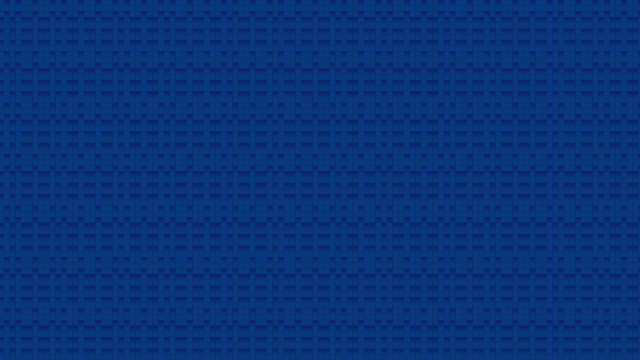
Give the GLSL for this pattern, as a Shadertoy shader.

```glsl
// Deep blue woven grid: small square tiles, some shaded from their top edge in a repeating weave.
#define ROWS 63.0          // tiles down the canvas
#define SHIFT_X 0.7        // horizontal offset of the grid, in tiles
#define PERIOD vec2(19.0, 9.0)  // tiles in one weave repeat
#define LINE_HALF 0.06     // half width of a grid line, in tiles
#define LIGHT_BLUE vec3(0.035, 0.222, 0.515)
#define TEAL_BLUE vec3(0.035, 0.222, 0.470)
#define SHADE_BLUE vec3(0.040, 0.135, 0.435)
#define LINE_BLUE vec3(0.040, 0.165, 0.420)
#define SEAM_BLUE vec3(0.035, 0.170, 0.550)

// Uneven run of single and double columns, 12 chosen out of every 19.
float columnWeave(float column) {
    return step(mod(column * 12.0, PERIOD.x), 11.5);
}

// Every other row is shaded; the last two shaded rows swap their columns.
float tileShade(vec2 tile) {
    float row = mod(tile.y, PERIOD.y);
    float shadedRow = 1.0 - step(0.5, mod(row, 2.0));
    float swapped = step(5.5, row);
    return shadedRow * abs(columnWeave(tile.x) - swapped);
}

// Antialiased line at a distance from its axis.
float lineMask(float dist, float halfWidth, float pixel) {
    return 1.0 - smoothstep(halfWidth - 0.5 * pixel, halfWidth + 0.5 * pixel, dist);
}

void mainImage(out vec4 fragColor, in vec2 fragCoord) {
    // Tile coordinates run right and down, starting at a weave repeat.
    float pixel = ROWS / iResolution.y;
    vec2 grid = vec2(fragCoord.x, iResolution.y - fragCoord.y) * pixel;
    grid += vec2(-SHIFT_X + 1.0, 6.0);
    vec2 tile = floor(grid);
    vec2 local = fract(grid);

    // Light tiles lean slowly between two blues.
    float lean = 0.5 + 0.3 * sin(tile.x * 2.3) + 0.3 * sin(tile.y * 1.7 + tile.x * 0.9);
    vec3 color = mix(TEAL_BLUE, LIGHT_BLUE, clamp(lean, 0.0, 1.0));

    // Shaded tiles are darkest at the top and fade downwards.
    float fade = 1.0 - smoothstep(0.15, 1.1, local.y);
    color = mix(color, SHADE_BLUE, tileShade(tile) * fade);

    // Fine grid lines.
    vec2 edge = min(local, 1.0 - local);
    float vertical = lineMask(edge.x, LINE_HALF, pixel);
    float horizontal = lineMask(edge.y, LINE_HALF, pixel);
    color = mix(color, LINE_BLUE, 0.7 * max(vertical, horizontal));

    // Brighter vertical and darker horizontal seams between weave repeats.
    vec2 seam = abs(mod(grid - vec2(2.0, 0.0) + 0.5 * PERIOD, PERIOD) - 0.5 * PERIOD);
    color = mix(color, SEAM_BLUE, 0.6 * lineMask(seam.x, LINE_HALF, pixel));
    color = mix(color, SHADE_BLUE, 0.5 * lineMask(seam.y, LINE_HALF, pixel));

    fragColor = vec4(color, 1.0);
}
```
